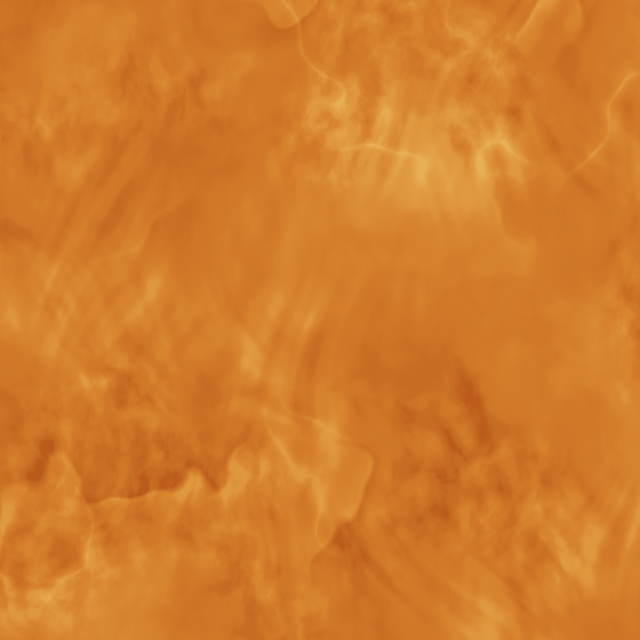
Reproduce this texture procedurally as a three.js fragment shader.

```glsl
varying vec2 vUv;

const vec3 RUST   = vec3(0.735, 0.355, 0.105);
const vec3 COPPER = vec3(0.780, 0.425, 0.138);
const vec3 AMBER  = vec3(0.815, 0.470, 0.158);
const vec3 OCHRE  = vec3(0.842, 0.515, 0.180);
const vec3 SAND   = vec3(0.875, 0.595, 0.240);
const vec3 CREAM  = vec3(0.910, 0.690, 0.340);

const float BROAD_SCALE = 2.6;
const float BROAD_GAIN = 2.7;
const float WARP = 0.16;
const vec2 GRAIN_SCALE = vec2(27.0, 18.0);
const float GRAIN_GAIN = 2.1;
const vec2 STREAK_SCALE = vec2(30.0, 3.6);
const float STREAK_ANGLE = 0.38;
const float STREAK_GAIN = 1.7;
const float RIM_GAIN = 1.7;
const float VEIN_GAIN = 1.3;
const float BLOTCH_GAIN = 1.5;

// Unit gradient at a lattice point
vec2 latticeGradient(vec2 cell) {
  vec3 h = fract(vec3(cell.xyx) * vec3(0.1031, 0.1030, 0.0973));
  h += dot(h, h.yzx + 33.33);
  float angle = 6.2832 * fract((h.x + h.y) * h.z);
  return vec2(cos(angle), sin(angle));
}

float gradientNoise(vec2 p) {
  vec2 i = floor(p);
  vec2 f = p - i;
  vec2 u = f * f * f * (f * (f * 6.0 - 15.0) + 10.0);
  vec2 e = vec2(1.0, 0.0);
  float a = dot(latticeGradient(i), f);
  float b = dot(latticeGradient(i + e), f - e);
  float c = dot(latticeGradient(i + e.yx), f - e.yx);
  float d = dot(latticeGradient(i + 1.0), f - 1.0);
  return mix(mix(a, b, u.x), mix(c, d, u.x), u.y);
}

float fbm(vec2 p) {
  float sum = 0.0;
  float amp = 1.0;
  for (int i = 0; i < 4; i++) {
    sum += amp * gradientNoise(p);
    p = mat2(0.8, 0.6, -0.6, 0.8) * p * 2.03 + 17.3;
    amp *= 0.5;
  }
  return sum;
}

vec2 rotate(vec2 p, float angle) {
  float c = cos(angle);
  float s = sin(angle);
  return vec2(c * p.x - s * p.y, s * p.x + c * p.y);
}

// Fine fibres along a slanted axis, kept to scattered patches
float streaks(vec2 p, float angle, float seed) {
  vec2 q = rotate(p, angle) * STREAK_SCALE + seed;
  q.x += 2.2 * gradientNoise(p * 4.0 + seed);
  float fibre = gradientNoise(q) + 0.5 * gradientNoise(q * 2.1 + 5.0);
  float patchMask = smoothstep(0.02, 0.38, gradientNoise(p * 3.2 + seed));
  return patchMask * (fibre + 0.22);
}

// Bright plateau lip with a shadow at its foot
float plateauRim(vec2 p) {
  float height = fbm(p * 1.9 + 41.0) - 0.12;
  float lip = smoothstep(-0.012, 0.025, height) * exp(-max(height, 0.0) * 9.0);
  float foot = smoothstep(0.012, -0.025, height) * exp(min(height, 0.0) * 9.0);
  float broken = smoothstep(0.0, 0.35, gradientNoise(p * 2.7 + 63.0));
  return broken * (lip - 0.8 * foot);
}

// Thin curved ridges along noise contours
float veins(vec2 p) {
  float contour = abs(fbm(p * 1.7 + 87.0));
  float broken = smoothstep(0.05, 0.3, gradientNoise(p * 3.0 + 29.0));
  return broken * (exp(-contour * 45.0) + 0.35 * exp(-contour * 10.0));
}

// Tone is centred on zero, roughly one unit per colour
vec3 desertRamp(float tone) {
  vec3 color = mix(RUST, COPPER, smoothstep(-2.2, -1.0, tone));
  color = mix(color, AMBER, smoothstep(-1.1, 0.0, tone));
  color = mix(color, OCHRE, smoothstep(-0.1, 0.95, tone));
  color = mix(color, SAND, smoothstep(0.8, 2.1, tone));
  return mix(color, CREAM, smoothstep(2.0, 3.8, tone));
}

void main() {
  vec2 p = vUv;
  vec2 bend = vec2(fbm(p * 3.0 + 3.0), fbm(p * 3.0 + 11.0));
  vec2 warped = p + WARP * bend;

  // Soft clouds and dark blotches
  float tone = BROAD_GAIN * fbm(warped * BROAD_SCALE + 7.0);
  tone -= BLOTCH_GAIN * smoothstep(0.3, 0.7, fbm(warped * 4.0 + 53.0));

  // Mottled grain, strong in some regions and faint in others
  float rough = mix(0.2, 1.0, smoothstep(-0.1, 0.35, fbm(p * 2.8 + 23.0)));
  tone += GRAIN_GAIN * rough * fbm((p + 0.04 * bend) * GRAIN_SCALE);

  // Directed relief
  tone += STREAK_GAIN * streaks(p, STREAK_ANGLE, 9.0);
  tone += STREAK_GAIN * streaks(p, 0.12, 37.0);
  tone += STREAK_GAIN * streaks(p, -0.6, 71.0);
  tone += RIM_GAIN * plateauRim(p + 0.03 * bend);
  tone += VEIN_GAIN * veins(p);

  gl_FragColor = vec4(desertRamp(tone - 0.1), 1.0);
}
```
